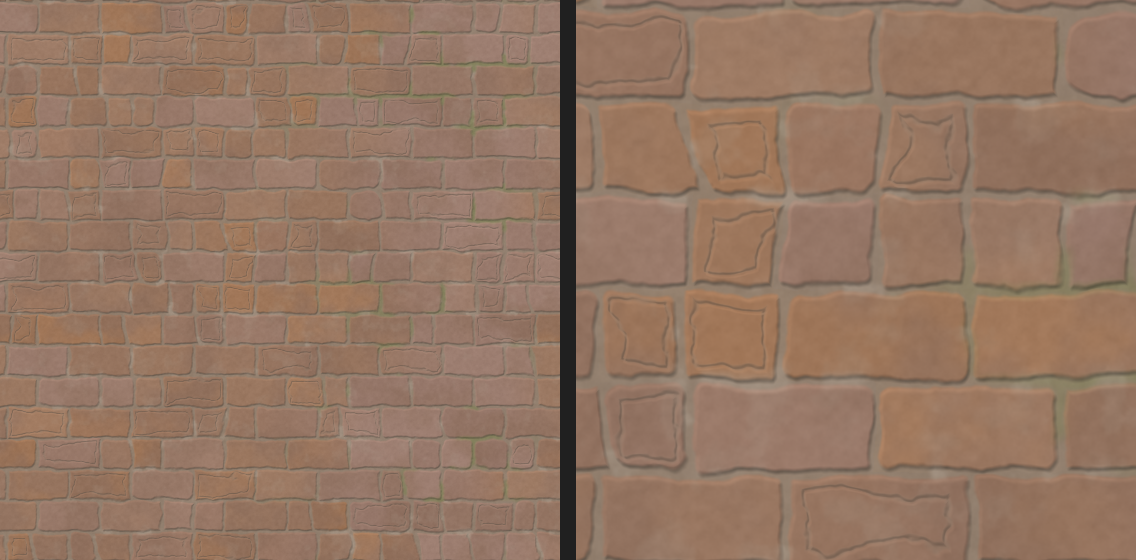
Left, the full canvas; right, a detail of the centre.
Reproduce this texture procedurally as a Shadertoy shader.

```glsl
// Weathered brick wall: 18 running-bond courses of 9 bricks, seamless at the borders.
// Rounded boxes warped by periodic noise give worn bricks, some split or flaked;
// a height difference towards the light shades joints, moss and grain finish it.

const vec2 GRID = vec2(9.0, 18.0);
const vec2 LIGHT_STEP = vec2(-0.0011, 0.0021);

const vec3 CLAY   = vec3(0.605, 0.468, 0.378);
const vec3 ORANGE = vec3(0.635, 0.468, 0.345);
const vec3 ROSE   = vec3(0.605, 0.484, 0.432);
const vec3 UMBER  = vec3(0.560, 0.440, 0.372);
const vec3 MORTAR = vec3(0.570, 0.505, 0.440);
const vec3 CHALK  = vec3(0.660, 0.600, 0.540);
const vec3 MOSS   = vec3(0.490, 0.500, 0.330);

struct Brick {
    vec2 id;      // wrapped cell, with a half step for split pieces
    float inset;  // distance inside the brick outline
    float flake;  // distance to a broken contour within the brick
};

float hash(vec2 p) {
    vec3 q = fract(p.xyx * 0.1031);
    q += dot(q, q.yzx + 33.33);
    return fract((q.x + q.y) * q.z);
}

// Value noise that repeats over the unit square
float noise(vec2 uv, vec2 freq) {
    vec2 p = uv * freq;
    vec2 i = floor(p), f = fract(p);
    f = f * f * (3.0 - 2.0 * f);
    vec2 a = mod(i, freq), b = mod(i + 1.0, freq);
    return mix(mix(hash(a), hash(vec2(b.x, a.y)), f.x),
               mix(hash(vec2(a.x, b.y)), hash(b), f.x), f.y);
}

float fbm(vec2 uv, vec2 freq) {
    float sum = 0.0, amp = 0.53;
    for (int i = 0; i < 4; i++) {
        sum += amp * noise(uv, freq);
        freq *= 2.0;
        amp *= 0.5;
    }
    return sum;
}

float roundBox(vec2 p, vec2 size, float radius) {
    vec2 q = abs(p) - size + radius;
    return length(max(q, 0.0)) + min(max(q.x, q.y), 0.0) - radius;
}

Brick brickAt(vec2 uv) {
    // Ragged outlines
    vec2 wobble = vec2(fbm(uv, vec2(36.0)), fbm(uv + 0.37, vec2(36.0))) - 0.5;
    vec2 cell = (uv + 0.010 * wobble) * GRID + vec2(-0.11, 0.08);
    cell.x -= 0.5 * mod(floor(cell.y), 2.0);
    vec2 id = mod(floor(cell), GRID);
    vec2 f = fract(cell);

    // Some bricks are two pieces with a slanted break
    float lo = 0.0, hi = 1.0;
    if (hash(id + 17.0) < 0.42) {
        float cut = mix(0.36, 0.64, hash(id + 41.0));
        cut += (f.y - 0.5) * 0.22 * (hash(id + 73.0) - 0.5);
        if (f.x < cut) hi = cut;
        else { lo = cut; id.x += 0.5; }
    }
    vec2 size = 0.5 * vec2(hi - lo, 1.0) / GRID;
    vec2 local = (f - vec2(0.5 * (lo + hi), 0.5)) / GRID;
    float radius = mix(0.003, 0.013, pow(hash(id + 5.5), 2.0));
    float inset = -roundBox(local, size, radius);

    // Flaking loops on the most damaged pieces
    float flake = 1.0;
    if (hash(id + 91.0) < 0.38)
        flake = abs(inset - 0.001 - 0.019 * fbm(uv, vec2(31.0, 43.0)));
    return Brick(id, inset, flake);
}

float jointWidth(vec2 uv) {
    return 0.0004 + 0.0028 * noise(uv, vec2(47.0));
}

float heightOf(Brick b, vec2 uv, float px) {
    float body = smoothstep(-px, 0.0028 + px, b.inset - jointWidth(uv));
    float crack = smoothstep(0.0, 0.0016 + px, b.flake);
    return body * mix(0.45, 1.0, crack) + 0.20 * fbm(uv, vec2(130.0));
}

vec3 brickColour(vec2 id, vec2 uv) {
    float band = exp(-pow((uv.x - 0.78) / 0.17, 2.0));
    float rosy = 0.65 * band + 0.9 * hash(id + 3.0) - 0.38;
    vec3 colour = mix(CLAY, ORANGE, smoothstep(0.55, 1.0, hash(id + 29.0)));
    colour = mix(colour, ROSE, smoothstep(0.0, 0.6, rosy));
    float stain = smoothstep(0.42, 0.72, fbm(uv, vec2(14.0)));
    colour = mix(colour, UMBER, 0.65 * stain);
    return colour + 0.035 * (hash(id + 57.0) - 0.5);
}

void mainImage(out vec4 fragColor, in vec2 fragCoord) {
    vec2 uv = fragCoord / iResolution.xy;
    float px = 0.5 / iResolution.y;
    vec2 toLight = uv + LIGHT_STEP;
    Brick brick = brickAt(uv);

    // Mortar, partly smeared over the flaked edges
    float joint = 1.0 - smoothstep(-px, 0.0018 + px, brick.inset - jointWidth(uv));
    float smear = 0.4 * (1.0 - smoothstep(0.0, 0.0025, brick.flake));
    float bare = max(joint, smear);
    vec3 colour = mix(brickColour(brick.id, uv), MORTAR, 0.85 * bare);

    // Pale wear and moss close to the joints
    float nearJoint = 1.0 - smoothstep(0.0, 0.007, brick.inset);
    float chalk = smoothstep(0.60, 0.78, fbm(uv + 0.61, vec2(38.0)));
    colour = mix(colour, CHALK, chalk * mix(0.15, 0.6, nearJoint));
    float damp = smoothstep(0.35, 0.8, uv.x) * (1.0 - smoothstep(0.9, 0.98, uv.x));
    float moss = smoothstep(0.56, 0.72, fbm(uv + 0.23, vec2(13.0, 17.0)));
    colour = mix(colour, MOSS, 0.7 * moss * nearJoint * damp);

    // Relief: shadowed undersides are stronger than lit rims
    float slope = heightOf(brick, uv, px) - heightOf(brickAt(toLight), toLight, px);
    colour *= 1.0 + (slope < 0.0 ? 0.30 : 0.10) * slope;
    colour += 0.045 * (fbm(uv, vec2(170.0)) - 0.5);
    fragColor = vec4(clamp(colour, 0.0, 1.0), 1.0);
}
```
